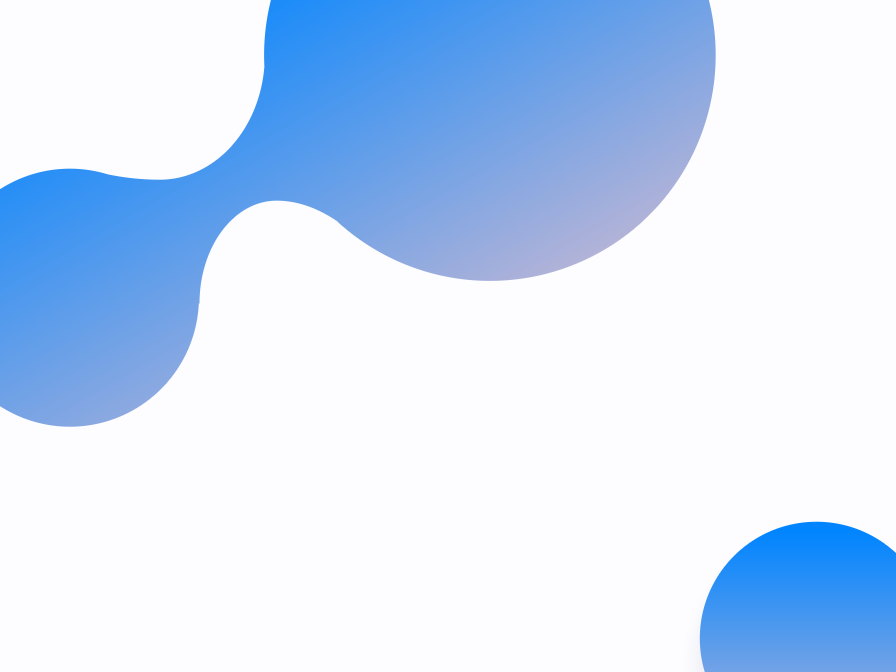
A WebGL 1 fragment shader for this background:

```glsl
precision highp float;

uniform vec2 u_resolution;

const vec3 PAPER = vec3(0.992, 0.992, 1.0);
const vec3 AZURE = vec3(0.0, 0.52, 1.0);
const vec3 BLUSH = vec3(1.0, 0.78, 0.78);
const vec3 SHADE = vec3(0.45, 0.5, 0.7);

float circle(vec2 p, vec2 center, float radius) {
  return length(p - center) - radius;
}

float box(vec2 p, vec2 center, vec2 halfSize) {
  vec2 d = abs(p - center) - halfSize;
  return length(max(d, 0.0)) + min(max(d.x, d.y), 0.0);
}

float ellipse(vec2 p, vec2 radii) {
  float k = length(p / radii);
  float slope = length(p / (radii * radii));
  return k * (k - 1.0) / max(slope, 1e-4);
}

// Hollow with an elliptic wall on the +x side and a parabolic lip on the other
float cove(vec2 q, vec2 radii, float bend) {
  float lip = bend * q.x * q.x - radii.y - q.y;
  float lipDistance = lip / sqrt(1.0 + 4.0 * bend * bend * q.x * q.x);
  return q.x > 0.0 ? ellipse(q, radii) : lipDistance;
}

// Two discs joined by a neck with a cove carved from each side
float liquidBlob(vec2 p) {
  float discs = min(circle(p, vec2(0.729, 0.918), 0.336),
                    circle(p, vec2(0.104, 0.557), 0.192));
  float upperCove = cove(p - vec2(0.2378, 0.9184), vec2(0.1563, 0.1858), 1.325);
  float lowerCove = cove(vec2(0.4115, 0.5486) - p, vec2(0.1146, 0.1528), 3.767);
  float neck = box(p, vec2(0.3273, 0.7335), vec2(0.1849));
  neck = max(neck, -min(upperCove, lowerCove));
  return min(discs, neck);
}

vec3 linearGradient(vec2 p, vec2 axis, float offset) {
  return mix(AZURE, BLUSH, clamp(dot(p, axis) + offset, 0.0, 1.0));
}

float coverage(float d, float pixel) {
  return clamp(0.5 - d / pixel, 0.0, 1.0);
}

void main() {
  float pixel = 1.0 / u_resolution.y;
  vec2 p = gl_FragCoord.xy * pixel;
  vec3 color = PAPER;

  // Joined blob
  vec3 blobColor = linearGradient(p, vec2(0.518, -0.907), 0.801);
  color = mix(color, blobColor, coverage(liquidBlob(p), pixel));

  // Corner disc with a soft shadow beneath it
  vec2 discCenter = vec2(1.215, 0.050);
  float discRadius = 0.1736;
  float shadow = circle(p, discCenter - vec2(0.0, 0.035), discRadius);
  color = mix(color, SHADE, 0.12 * (1.0 - smoothstep(-0.02, 0.03, shadow)));
  vec3 discColor = linearGradient(p, vec2(0.0, -2.13), 0.447);
  color = mix(color, discColor, coverage(circle(p, discCenter, discRadius), pixel));

  gl_FragColor = vec4(color, 1.0);
}
```
